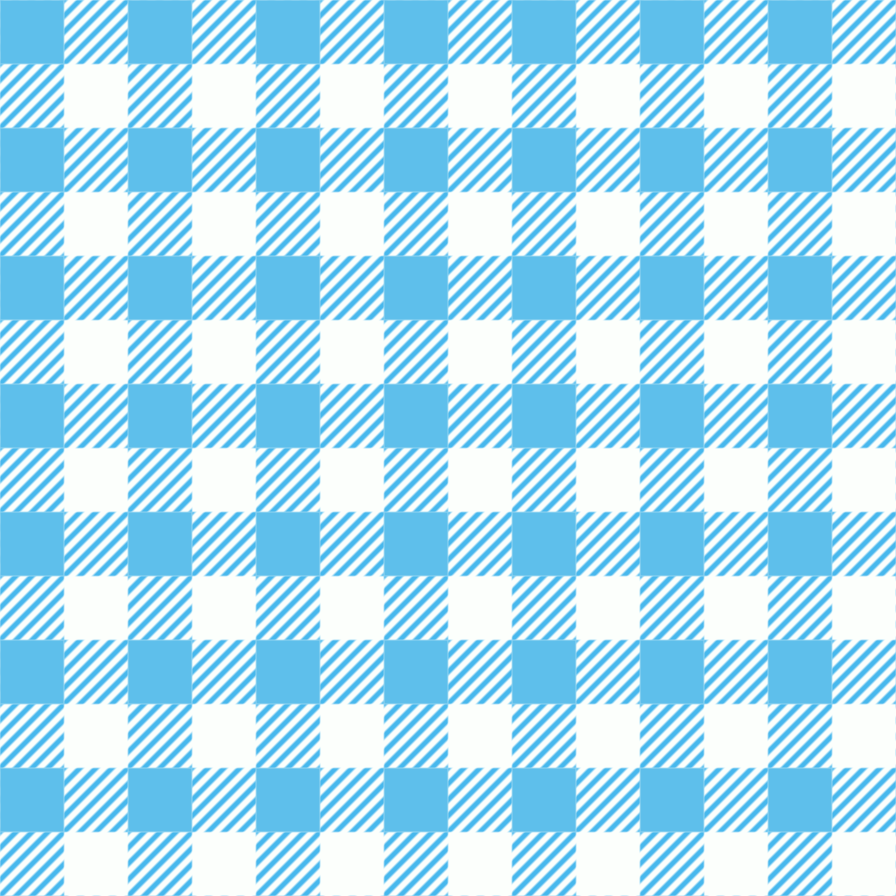
Reproduce this pattern procedurally as a WebGL 2 fragment shader.

```glsl
#version 300 es
precision highp float;
// Sky-blue gingham: solid and white checks joined by diagonally striped checks.

uniform vec2 u_resolution;
out vec4 fragColor;

// Soft periodic band, centred on whole numbers of t.
float band(float t, float halfWidth, float softness) {
    float d = abs(fract(t + 0.5) - 0.5);
    return 1.0 - smoothstep(halfWidth - softness, halfWidth + softness, d);
}

void main() {
    // Seven repeats each way, counted from the top left corner.
    vec2 uv = gl_FragCoord.xy / u_resolution;
    vec2 p = 7.0 * vec2(uv.x, 1.0 - uv.y);
    float pixel = 7.0 / min(u_resolution.x, u_resolution.y);

    // Crossing warp and weft bands, each half a repeat wide.
    float edge = max(0.01, 0.7 * pixel);
    float warp = band(p.x - 0.25, 0.25, edge);
    float weft = band(p.y - 0.25, 0.25, edge);
    float crossing = warp * weft;
    float single = warp + weft - 2.0 * crossing;

    // Rising diagonals, eight per repeat, passing through the check corners.
    float stripes = band(8.0 * (p.x + p.y), 0.23, clamp(8.0 * pixel, 0.13, 0.23));

    vec3 white = vec3(0.99, 1.0, 0.99);
    vec3 stripeBlue = vec3(0.28, 0.72, 0.93);
    vec3 solidBlue = vec3(0.37, 0.75, 0.92);
    vec3 color = mix(white, stripeBlue, single * stripes);
    fragColor = vec4(mix(color, solidBlue, crossing), 1.0);
}
```
